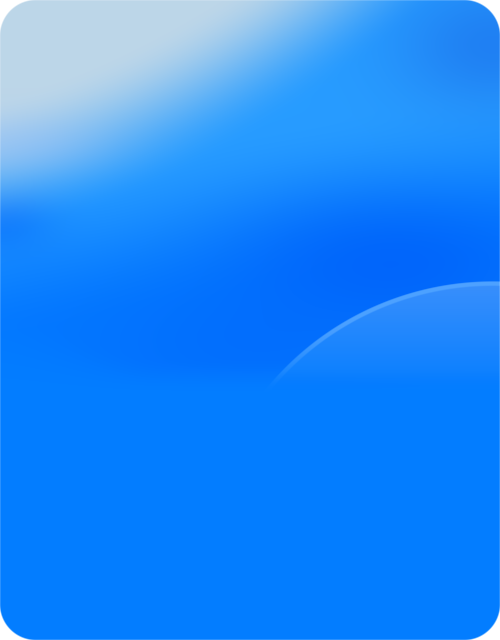
This background is drawn by a WebGL 2 fragment shader. Its source:

```glsl
#version 300 es
precision highp float;

uniform vec2 u_resolution;
out vec4 fragColor;

#define BASE vec3(0.012, 0.490, 1.000)
#define AZURE vec3(0.014, 0.472, 1.000)
#define SKY vec3(0.155, 0.612, 1.000)
#define PALE vec3(0.738, 0.838, 0.910)
#define LILAC vec3(0.600, 0.755, 0.970)
#define DEEP vec3(0.000, 0.385, 0.980)
#define DUSK vec3(0.110, 0.465, 0.935)
#define RIM vec3(0.310, 0.640, 1.000)
#define HORIZON 0.382
#define CORNER_RADIUS 0.056
#define DISC_CENTER vec2(0.770, 0.102)
#define DISC_RADIUS 0.458

// Soft elliptical falloff, 1 at its center
float glow(vec2 p, vec2 center, vec2 radius) {
    vec2 q = (p - center) / radius;
    return exp(-dot(q, q));
}

float roundedBox(vec2 p, vec2 halfSize, float radius) {
    vec2 q = abs(p) - halfSize + radius;
    return length(max(q, 0.0)) + min(max(q.x, q.y), 0.0) - radius;
}

// Slanted bands of light with local tints
vec3 skyGradient(vec2 p) {
    float skyHeight = p.y - (0.61 + 0.17 * p.x);
    vec3 color = mix(AZURE, SKY, smoothstep(-0.14, 0.12, skyHeight));

    color = mix(color, DEEP, 0.85 * glow(p, vec2(0.61, 0.59), vec2(0.25, 0.11)));
    color = mix(color, DEEP, 0.40 * glow(p, vec2(0.38, 0.46), vec2(0.24, 0.10)));
    color = mix(color, DUSK, 0.75 * glow(p, vec2(0.77, 0.93), vec2(0.15, 0.10)));
    color = mix(color, DEEP, 0.45 * glow(p, vec2(0.00, 0.655), vec2(0.08, 0.05)));

    float paleHeight = p.y - (0.746 + 0.30 * p.x + 0.476 * p.x * p.x);
    color = mix(color, PALE, smoothstep(-0.12 - 0.08 * p.x, 0.10, paleHeight));
    return mix(color, LILAC, 0.40 * glow(p, vec2(0.02, 0.775), vec2(0.14, 0.045)));
}

void main() {
    vec2 p = gl_FragCoord.xy / u_resolution.y;
    vec2 size = vec2(u_resolution.x / u_resolution.y, 1.0);
    float pixel = 1.0 / u_resolution.y;

    // Sky settles into the flat lower field
    float leftFade = smoothstep(-0.05, 0.25, p.x);
    float settle = smoothstep(HORIZON, mix(0.54, 0.44, leftFade), p.y);
    vec3 color = mix(BASE, skyGradient(p), settle);

    // Translucent disc and its rim, both fading downward
    float disc = length(p - DISC_CENTER) - DISC_RADIUS;
    float lift = clamp((p.y - HORIZON) / 0.178, 0.0, 1.0);
    float inside = 1.0 - smoothstep(-pixel, pixel, disc);
    float rim = inside * smoothstep(-pixel, pixel, disc + 0.0065);
    vec3 discColor = mix(BASE, vec3(0.225, 0.560, 0.985), lift);
    color = mix(color, discColor, inside * smoothstep(0.0, 0.25, lift));
    color = mix(color, RIM, rim * smoothstep(0.0, 0.7, lift) * 0.9);

    // Rounded card on white
    float card = roundedBox(p - 0.5 * size, 0.5 * size, CORNER_RADIUS);
    color = mix(color, vec3(1.0), smoothstep(-pixel, pixel, card));
    fragColor = vec4(color, 1.0);
}
```
